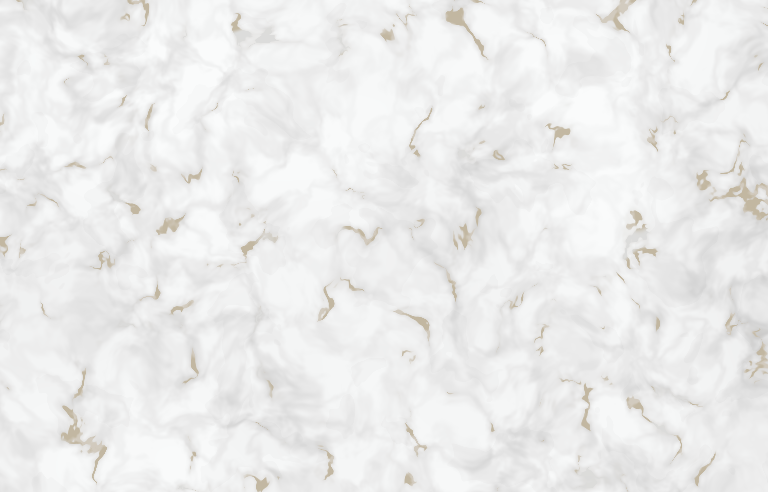
Reproduce this texture procedurally as a WebGL 2 fragment shader.

```glsl
#version 300 es
precision highp float;
// White marble: soft pale grey clouds with small broken tan flecks along the creases.

uniform vec2 u_resolution;
out vec4 fragColor;

// Integer hash of a lattice point, 0 to 1
float hash(ivec2 cell) {
    uvec2 q = uvec2(cell) * uvec2(1597u, 3571u);
    uint h = (q.x ^ (q.y << 8)) * 26699u + q.y;
    h = (h ^ (h >> 15)) * 73939u;
    h = (h ^ (h >> 13)) * 51971u;
    h ^= h >> 16;
    return float(h & 65535u) / 65535.0;
}

// Slope contribution of one lattice corner
float corner(ivec2 cell, vec2 offset) {
    float angle = 6.2832 * hash(cell);
    return dot(vec2(cos(angle), sin(angle)), offset);
}

// Gradient noise, centred on zero
float noise(vec2 p) {
    ivec2 i = ivec2(floor(p));
    vec2 f = fract(p);
    vec2 u = f * f * f * (f * (f * 6.0 - 15.0) + 10.0);
    float low = mix(corner(i, f), corner(i + ivec2(1, 0), f - vec2(1, 0)), u.x);
    float high = mix(corner(i + ivec2(0, 1), f - vec2(0, 1)),
                     corner(i + ivec2(1, 1), f - vec2(1, 1)), u.x);
    return mix(low, high, u.y);
}

float fbm(vec2 p, int octaves) {
    float sum = 0.0, amplitude = 1.0;
    for (int i = 0; i < octaves; i++) {
        sum += amplitude * noise(p);
        p = mat2(1.6, 1.2, -1.2, 1.6) * p + 17.3;
        amplitude *= 0.5;
    }
    return sum;
}

void main() {
    vec2 p = gl_FragCoord.xy / u_resolution.y + 20.0;
    vec2 warp = vec2(fbm(p * 5.0 + 3.1, 3), fbm(p * 5.0 + 41.7, 3));
    vec2 q = p + 0.045 * warp;

    // Distance from two families of creases between the white puffs
    float vein = abs(fbm(q * 6.0, 5));
    float fold = abs(fbm(q * 8.5 + 63.0, 4));
    float region = fbm(p * 2.2 + 9.0, 3);

    // Broad white drifts and grey creases
    float shade = 0.62 * (1.0 - smoothstep(0.0, 0.30, vein))
                + 0.38 * (1.0 - smoothstep(0.0, 0.26, fold));
    shade *= 0.75 + 0.8 * clamp(region + 0.1, -0.3, 0.4);
    float tone = 0.972 + 0.045 * fbm(p * 1.5 + 77.0, 2) - 0.098 * shade;

    // Faint flat patches with crisp edges
    float patches = fbm(q * 7.0 + 120.0, 4);
    tone -= 0.016 * smoothstep(0.20, 0.225, patches);
    tone = min(tone, 0.985);
    vec3 color = tone + vec3(-0.003, 0.001, 0.001) * smoothstep(0.92, 0.96, tone);

    // Tapered flecks, wide where the scatter field is strong
    float scatter = fbm(p * 9.0 + 200.0, 3) + 0.15 * region;
    float width = clamp(0.24 * (scatter - 0.11), -0.05, 0.065);
    float inside = width - vein;
    float halo = smoothstep(-0.09, 0.01, inside) * smoothstep(0.0, 0.2, scatter);
    color -= vec3(0.020, 0.023, 0.028) * halo;

    // Tan varies from pale to deep, with a few fully grey flecks
    float grain = fbm(p * 24.0 + 31.0, 3);
    vec3 tan_ = mix(vec3(0.82, 0.79, 0.74), vec3(0.755, 0.71, 0.62),
                    smoothstep(-0.15, 0.2, grain + 4.0 * inside));
    float greyness = smoothstep(0.22, 0.30, noise(p * 7.0 + 90.0));
    tan_ = mix(tan_, vec3(0.86, 0.86, 0.855), greyness);
    color = mix(color, tan_, 0.95 * smoothstep(0.0, 0.026, inside));

    fragColor = vec4(color, 1.0);
}
```
